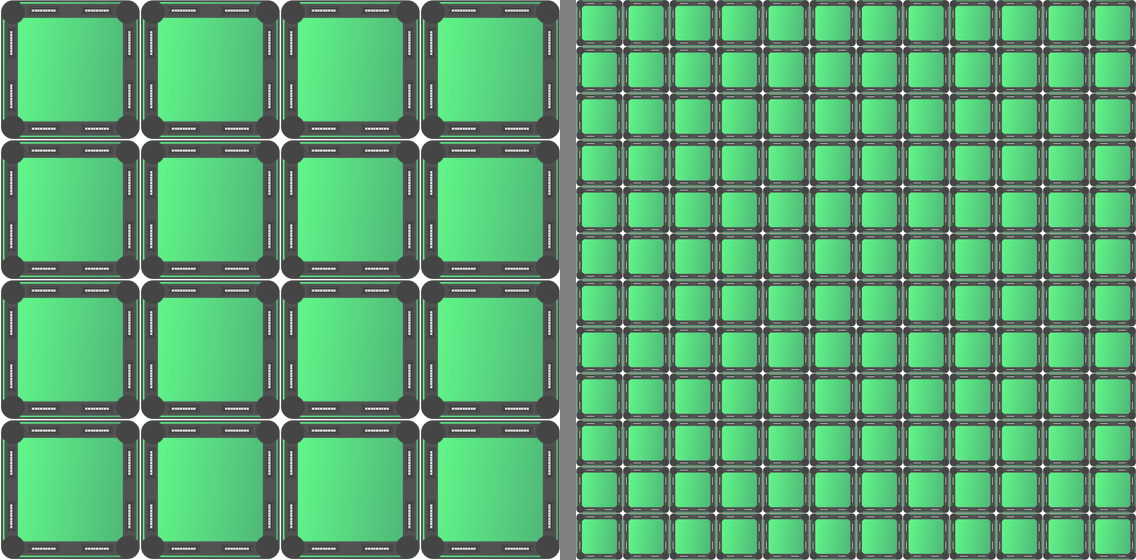
Left: one tile. Right: repeated 3 by 3.
Give the GLSL for this pattern, as a WebGL 2 fragment shader.

```glsl
#version 300 es
precision highp float;

uniform vec2 u_resolution;
out vec4 outColor;

// Layout: lengths are in units of 1/192 of one tile
const float REPEATS = 4.0;
const float UNITS = 192.0;
const vec2 TILE_SHIFT = vec2(0.5);
const float TILE_HALF = 95.0;
const float CORNER_RADIUS = 16.2;
const float RIM_INNER = 92.6;          // where the outer dark rim ends
const float BAND_OUTER = 90.5;
const float BAND_CHAMFER = 156.0;
const vec2 PANEL_HALF = vec2(72.0, 71.0);
const float GRADIENT_TILT = 0.12;

// Lamp slots on the frame
const vec2 SLOT_CENTER = vec2(36.5, 81.0);
const vec2 PLATE_HALF = vec2(21.5, 5.7);
const vec2 RECESS_HALF = vec2(18.8, 3.5);
const vec2 LAMP_HALF = vec2(16.4, 1.3);
const vec2 RIVET_OFFSET = vec2(19.8, 4.1);
const float RIVET_RADIUS = 0.8;
const float LAMP_COUNT = 9.0;
const float LAMP_GAP = 0.7;

// Colours
const vec3 GAP_WHITE = vec3(1.0);
const vec3 GREEN_LIGHT = vec3(0.376, 0.955, 0.535);
const vec3 GREEN_DARK = vec3(0.315, 0.735, 0.475);
const vec3 RIM_GRAY = vec3(0.27);
const vec3 BAND_GRAY = vec3(0.322);
const vec3 PLATE_LINE = vec3(0.245);
const vec3 RECESS_DARK = vec3(0.19);
const vec3 RECESS_FACE = vec3(0.29);
const vec3 LAMP_WHITE = vec3(0.97);

float boxDistance(vec2 p, vec2 halfSize, float radius) {
    vec2 d = abs(p) - halfSize + radius;
    return length(max(d, 0.0)) + min(max(d.x, d.y), 0.0) - radius;
}

float coverage(float distance, float pixel) {
    return clamp(0.5 - distance / pixel, 0.0, 1.0);
}

// Rivet plate with a recess and a row of small lamps
vec3 drawSlot(vec3 color, vec2 p, float pixel) {
    float plate = abs(boxDistance(p, PLATE_HALF, 0.8)) - 0.3;
    color = mix(color, PLATE_LINE, 0.7 * coverage(plate, pixel));

    float rivet = length(abs(p) - RIVET_OFFSET) - RIVET_RADIUS;
    color = mix(color, RECESS_DARK, 0.8 * coverage(rivet, pixel));

    float recess = boxDistance(p, RECESS_HALF, 1.6);
    color = mix(color, RECESS_DARK, coverage(recess, pixel));
    color = mix(color, RECESS_FACE, coverage(recess + 1.0, pixel));

    float pitch = 2.0 * LAMP_HALF.x / LAMP_COUNT;
    float alongLamp = abs(fract((p.x + LAMP_HALF.x) / pitch) - 0.5) * pitch;
    float divider = alongLamp - 0.5 * (pitch - LAMP_GAP);
    float lamps = max(boxDistance(p, LAMP_HALF, 0.0), divider);
    return mix(color, LAMP_WHITE, coverage(lamps, pixel));
}

void main() {
    vec2 uv = gl_FragCoord.xy / u_resolution;
    float pixel = REPEATS * UNITS / min(u_resolution.x, u_resolution.y);

    // Position relative to the centre of the wrapped tile
    vec2 p = mod(uv * REPEATS * UNITS - TILE_SHIFT, UNITS) - 0.5 * UNITS;
    vec2 a = abs(p);

    // Green base, shared by the panel and the thin inlay
    float shade = 0.5 + (p.x - GRADIENT_TILT * p.y) / (2.0 * PANEL_HALF.x);
    vec3 color = mix(GREEN_LIGHT, GREEN_DARK, clamp(shade, 0.0, 1.0));

    // Frame band with chamfered outer corners
    float panel = boxDistance(p, PANEL_HALF, 0.0);
    float chamfer = (a.x + a.y - BAND_CHAMFER) * 0.7071;
    float bandEdge = max(boxDistance(p, vec2(BAND_OUTER), 0.0), chamfer);
    color = mix(color, BAND_GRAY, coverage(max(bandEdge, -panel), pixel));

    // Two slots on every side, folded into one
    vec2 slotPoint = (a.x > a.y ? a.yx : a) - SLOT_CENTER;
    color = drawSlot(color, slotPoint, pixel);

    // Outer rim and round corner pads
    float rim = -boxDistance(p, vec2(RIM_INNER), 0.0);
    color = mix(color, RIM_GRAY, coverage(rim, pixel));
    float pad = length(a - (TILE_HALF - CORNER_RADIUS)) - CORNER_RADIUS;
    color = mix(color, RIM_GRAY, coverage(pad, pixel));

    // White gap around the rounded tile
    float tile = boxDistance(p, vec2(TILE_HALF), CORNER_RADIUS);
    color = mix(GAP_WHITE, color, coverage(tile, pixel));

    outColor = vec4(color, 1.0);
}
```
